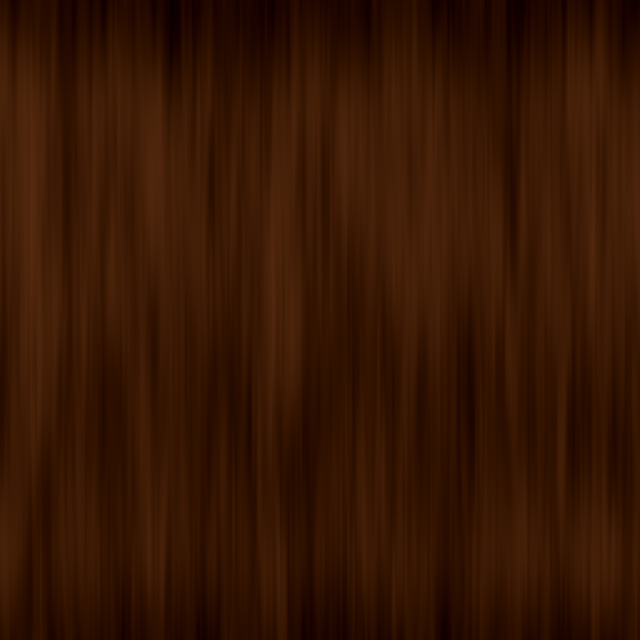
Reproduce this texture procedurally as a three.js fragment shader.

```glsl
// Dark brown wood: soft vertical grain streaks, shaded towards top and bottom.
varying vec2 vUv;

const vec3 MID_BROWN = vec3(0.231, 0.097, 0.014);
const vec3 TONE_TINT = vec3(1.0, 0.66, 0.45);   // colour change per unit of tone
const float HIGHLIGHT_SOFTNESS = 2.2;           // how much bright tones are held back

const int GRAIN_LAYERS = 5;
const vec2 GRAIN_CELLS = vec2(16.0, 4.2);       // coarsest streaks across and up
const vec2 GRAIN_GROWTH = vec2(2.0, 1.1);       // cell count ratio between layers
const float GRAIN_CONTRAST = 0.086;
const float GRAIN_FALLOFF = 0.87;

const float TOP_SHADE = 0.14;
const float BOTTOM_SHADE = 0.1;
const float BAND_SHADE = 0.032;                 // dim band below the middle
const float BAND_HEIGHT = 0.35;
const float BAND_WIDTH = 0.14;
const float UPPER_GLOW = 0.014;

float hash(vec2 p) {
  vec3 q = fract(p.xyx * 0.1031);
  q += dot(q, q.yzx + 33.33);
  return fract((q.x + q.y) * q.z);
}

// Smooth random tone along one vertical fibre, each with its own offset
float fibre(float column, float y, float seed) {
  y += 17.0 * hash(vec2(column, seed + 71.0));
  float cell = floor(y);
  float blend = smoothstep(0.0, 1.0, y - cell);
  vec2 key = vec2(column + seed * 13.0, cell + seed * 29.0);
  return mix(hash(key), hash(key + vec2(0.0, 1.0)), blend) - 0.5;
}

// Neighbouring fibres blended across
float streaks(vec2 p, float seed) {
  float column = floor(p.x);
  float blend = smoothstep(0.0, 1.0, p.x - column);
  return mix(fibre(column, p.y, seed), fibre(column + 1.0, p.y, seed), blend);
}

float grain(vec2 uv) {
  float tone = 0.0;
  float contrast = GRAIN_CONTRAST;
  vec2 cells = GRAIN_CELLS;
  for (int i = 0; i < GRAIN_LAYERS; i++) {
    float seed = float(i) + 3.0;
    tone += contrast * streaks(uv * cells + seed * 5.37, seed);
    cells *= GRAIN_GROWTH;
    contrast *= GRAIN_FALLOFF;
  }
  return tone;
}

// Broad light and shade from bottom to top
float shading(float y) {
  float top = smoothstep(0.81, 1.03, y);
  float bottom = 1.0 - smoothstep(-0.04, 0.16, y);
  float offset = (y - BAND_HEIGHT) / BAND_WIDTH;
  float band = exp(-offset * offset);
  float glow = smoothstep(0.4, 0.65, y);
  return UPPER_GLOW * glow - TOP_SHADE * top - BOTTOM_SHADE * bottom - BAND_SHADE * band;
}

void main() {
  float tone = grain(vUv) + shading(vUv.y);
  tone /= 1.0 + HIGHLIGHT_SOFTNESS * max(tone, 0.0);
  gl_FragColor = vec4(max(MID_BROWN + TONE_TINT * tone, 0.0), 1.0);
}
```
